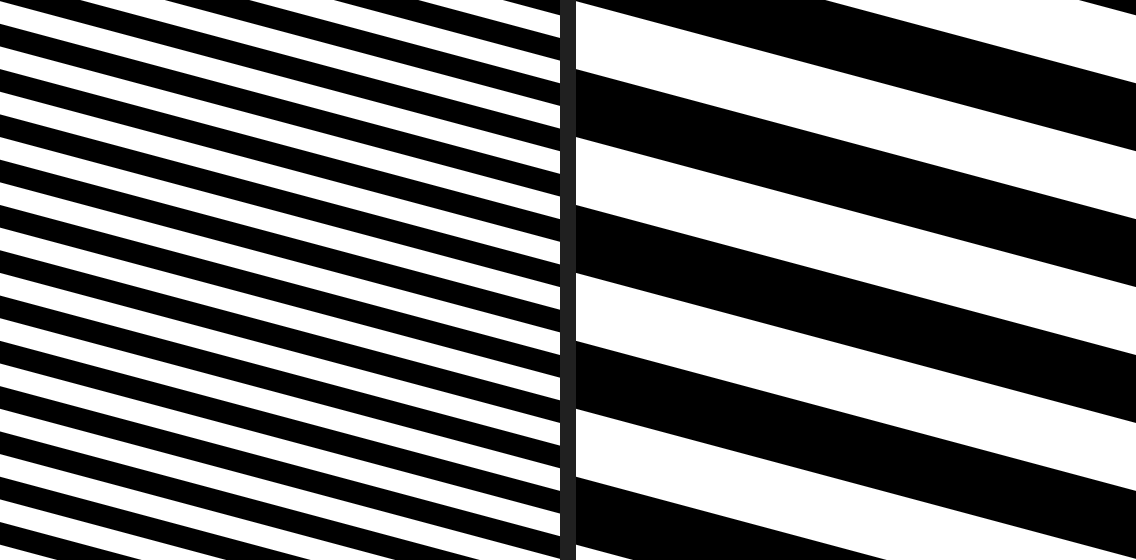
Left: the whole. Right: its middle third, enlarged.
Reproduce this pattern procedurally as a Shadertoy shader.

```glsl
const float TILT = radians(15.0);
const float PERIOD = 0.078125;      // one dark and one light band
const float LIGHT_SHARE = 0.5;
const vec3 DARK = vec3(0.0);
const vec3 LIGHT = vec3(1.0);

// Distance across the bands, measured along their normal
float acrossBands(vec2 p, float tilt) {
    return dot(p, vec2(sin(tilt), cos(tilt)));
}

// Signed distance to the nearest band edge, positive inside a light band
float bandDistance(float across, float period, float width) {
    float offset = across - 0.5 * width;
    return 0.5 * width - abs(offset - period * round(offset / period));
}

// Edge coverage over one pixel
float coverage(float dist, float pixel) {
    return clamp(dist / pixel + 0.5, 0.0, 1.0);
}

void mainImage(out vec4 fragColor, in vec2 fragCoord) {
    float pixel = 1.0 / iResolution.y;
    vec2 p = (fragCoord - 0.5 * iResolution.xy) * pixel;

    float dist = bandDistance(acrossBands(p, TILT), PERIOD, PERIOD * LIGHT_SHARE);
    fragColor = vec4(mix(DARK, LIGHT, coverage(dist, pixel)), 1.0);
}
```
